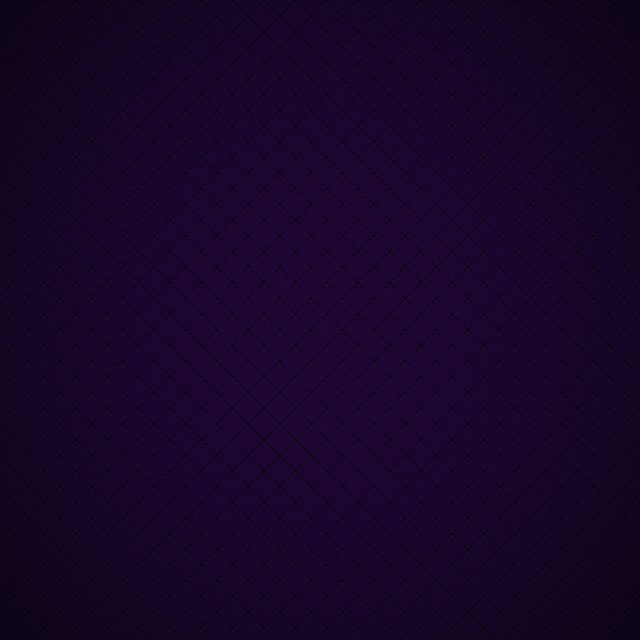
A WebGL 2 fragment shader for this background:

```glsl
#version 300 es
precision highp float;

uniform vec2 u_resolution;
out vec4 outColor;

vec2 hashGradient(vec2 cell) {
    vec3 p = fract(cell.xyx * vec3(0.1031, 0.103, 0.0973));
    p += dot(p, p.yzx + 33.33);
    float angle = 6.2832 * fract((p.x + p.y) * p.z);
    return vec2(cos(angle), sin(angle));
}

float gradientNoise(vec2 p) {
    vec2 cell = floor(p), f = fract(p);
    vec2 w = f * f * f * (f * (f * 6.0 - 15.0) + 10.0);
    float a = dot(hashGradient(cell), f);
    float b = dot(hashGradient(cell + vec2(1, 0)), f - vec2(1, 0));
    float c = dot(hashGradient(cell + vec2(0, 1)), f - vec2(0, 1));
    float d = dot(hashGradient(cell + 1.0), f - 1.0);
    return mix(mix(a, b, w.x), mix(c, d, w.x), w.y);
}

// Stitched diagonal seams: one family along each rotated axis
float seams(vec2 uv, float halfWidth) {
    vec2 p = (uv - vec2(0.4861, 0.4844)) / 0.049;
    vec2 diagonal = vec2(p.x + p.y, p.x - p.y);
    vec2 offset = abs(fract(diagonal + 0.5) - 0.5);
    vec2 dist = offset * 0.049 * 0.7071;
    float blur = max(0.0008, 0.6 / min(u_resolution.x, u_resolution.y));
    vec2 line = 1.0 - smoothstep(halfWidth - blur, halfWidth + blur, dist);
    vec2 stitch = 0.25 + 0.75 * smoothstep(-0.6, 0.3, cos(25.1327 * diagonal.yx));
    vec2 nearCrossing = 0.5 + 0.5 * exp(-offset.yx * offset.yx * 22.0);
    line *= stitch * nearCrossing;
    return max(line.x, line.y);
}

void main() {
    vec2 uv = gl_FragCoord.xy / u_resolution;

    // Violet glow fading toward the corners, slightly faster sideways
    vec2 fromCenter = (uv - vec2(0.505, 0.505)) * vec2(1.06, 0.94);
    float r2 = dot(fromCenter, fromCenter);
    vec3 color = vec3(0.114, 0.025, 0.201) - vec3(0.125, 0.016, 0.222) * r2;

    // Leather grain with a patchy strength
    float grain = gradientNoise(uv * 251.0) + 0.6 * gradientNoise(uv * 127.0 + 31.7);
    float patches = 1.0 + 0.7 * gradientNoise(uv * 43.0 + 7.3);
    color *= 1.0 + 0.17 * grain * patches;

    // Dark groove with a faint lit lower edge
    float groove = seams(uv, 0.0011);
    float lit = seams(uv + vec2(0.0, 0.0032), 0.0009) * (1.0 - groove);
    color *= 1.0 - 0.66 * groove;
    color += vec3(0.016, 0.02, 0.022) * lit;

    outColor = vec4(max(color, 0.0), 1.0);
}
```
